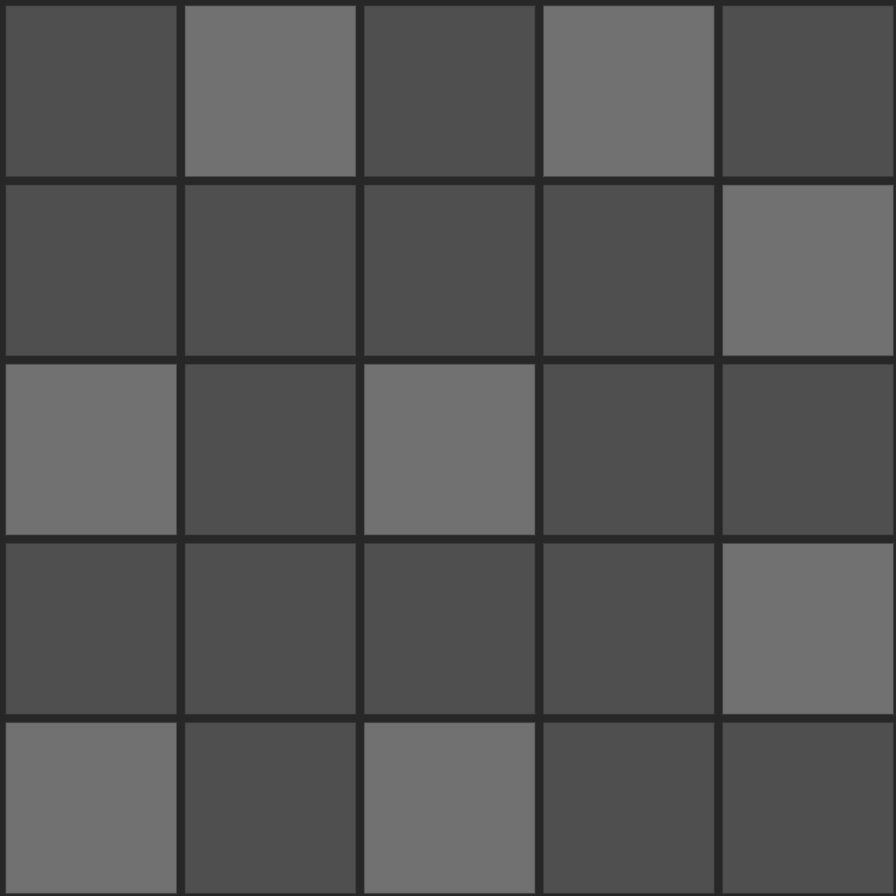
Write a three.js fragment shader that draws this pattern.

```glsl
// Draws a five by five grid of flat grey tiles, some lighter, with dark seams.
varying vec2 vUv;

// Coverage of a tile inside its unit cell, with softened edges.
float tileMask(vec2 local) {
  vec2 halfSize = vec2(0.476);
  vec2 d = abs(local - 0.509) - halfSize;
  return 1.0 - smoothstep(-0.006, 0.006, max(d.x, d.y));
}

// 1 for a light tile, 0 for a dark one; cells count from the upper left.
float isLight(vec2 cell) {
  float topRow = 1.0 - step(0.5, cell.y);
  float oddRow = step(0.5, mod(cell.y, 2.0));
  float column = cell.x - topRow;
  float evenColumn = 1.0 - step(0.5, mod(column + 2.0, 2.0));
  float lastColumn = step(3.5, column);
  // Odd rows light only the last column, even rows the other even columns.
  return evenColumn * (1.0 - abs(lastColumn - oddRow));
}

void main() {
  // Grid space, with rows running downward
  vec2 grid = vec2(vUv.x, 1.0 - vUv.y) * 5.0;
  vec2 cell = min(floor(grid), 4.0);

  vec3 seamColor = vec3(0.153);
  vec3 darkTile = vec3(0.31);
  vec3 lightTile = vec3(0.443);

  vec3 tileColor = mix(darkTile, lightTile, isLight(cell));
  gl_FragColor = vec4(mix(seamColor, tileColor, tileMask(grid - cell)), 1.0);
}
```
